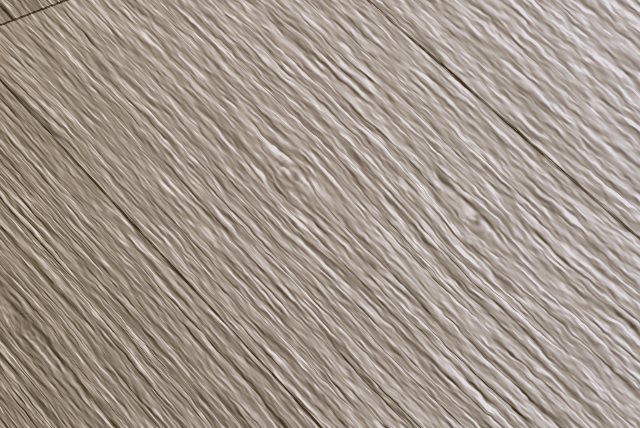
A Shadertoy shader for this texture:

```glsl
const vec3 DARK_GROOVE = vec3(0.38, 0.33, 0.27);
const vec3 MID_OAK = vec3(0.65, 0.60, 0.56);
const vec3 PALE_RIDGE = vec3(0.82, 0.79, 0.79);
const vec3 WARM_TINT = vec3(1.01, 0.995, 0.955);
const vec3 COOL_TINT = vec3(0.995, 1.0, 1.015);

const vec2 VANISHING_POINT = vec2(-4.585, 5.78);
const float FIRST_SEAM_SLOPE = 1.083;
const float PLANK_SLOPE_STEP = 0.205;
const float PLANK_WIDTH = 0.66;
const vec2 END_JOINT = vec2(0.941, 0.378);    // height at left edge, slope

const float BASE_TONE = 0.645;
const float LIGHT_FALLOFF = 0.18;
const float RIDGE_HEIGHT = 0.17;
const float FIBRE_HEIGHT = 0.19;
const float PORE_HEIGHT = 0.17;
const float GROOVE_DEPTH = 0.15;
const float FLECK_LIGHT = 0.12;
const float SEAM_DEPTH = 0.30;
const float SEAM_HALF_WIDTH = 0.0023;

// Knots: canvas position, radius, darkness of the core
const int KNOT_COUNT = 3;
const vec4 KNOTS[KNOT_COUNT] = vec4[](
    vec4(0.688, 0.586, 0.042, 0.24),
    vec4(1.113, 0.480, 0.028, 0.16),
    vec4(0.060, 0.240, 0.050, 0.03));

float hash(vec2 p) {
    return fract(sin(dot(p, vec2(127.1, 311.7))) * 43758.5453);
}

float noise(vec2 p) {
    vec2 i = floor(p), f = fract(p);
    f = f * f * (3.0 - 2.0 * f);
    return mix(mix(hash(i), hash(i + vec2(1, 0)), f.x),
               mix(hash(i + vec2(0, 1)), hash(i + vec2(1, 1)), f.x), f.y);
}

// One fibre: noise along a row, shifted so that rows do not line up
float fibre(float x, float row) {
    x += 37.0 * hash(vec2(row, 7.0));
    float i = floor(x);
    return mix(hash(vec2(i, row)), hash(vec2(i + 1.0, row)), smoothstep(0.0, 1.0, x - i));
}

float streak(vec2 grain, vec2 frequency) {
    grain *= frequency;
    float row = floor(grain.y);
    return mix(fibre(grain.x, row), fibre(grain.x, row + 1.0),
               smoothstep(0.0, 1.0, grain.y - row));
}

// Side-lit fibres: each row minus its neighbour, so broad tones cancel
float emboss(vec2 grain, vec2 frequency) {
    grain *= frequency;
    float row = floor(grain.y);
    float middle = fibre(grain.x, row + 1.0);
    return mix(fibre(grain.x, row) - middle, middle - fibre(grain.x, row + 2.0),
               smoothstep(0.0, 1.0, grain.y - row));
}

// Long thin lines where a streak field crosses its middle value
float crease(vec2 grain, vec2 frequency) {
    return 1.0 - smoothstep(0.01, 0.13, abs(streak(grain, frequency) - 0.5));
}

// Perspective floor: x runs along the planks, y counts planks across
vec2 floorSpace(vec2 p) {
    vec2 ray = p - VANISHING_POINT;
    return vec2(length(ray) - 7.0, (FIRST_SEAM_SLOPE + ray.y / ray.x) / PLANK_SLOPE_STEP);
}

float line(float d, float halfWidth) {
    return 1.0 - smoothstep(halfWidth * 0.5, halfWidth * 1.5, abs(d));
}

vec3 woodColour(float tone) {
    float low = clamp((tone - DARK_GROOVE.r) / (MID_OAK.r - DARK_GROOVE.r), -0.6, 1.0);
    float high = clamp((tone - MID_OAK.r) / (PALE_RIDGE.r - MID_OAK.r), 0.0, 1.4);
    return DARK_GROOVE + (MID_OAK - DARK_GROOVE) * low + (PALE_RIDGE - MID_OAK) * high;
}

void mainImage(out vec4 fragColor, in vec2 fragCoord) {
    vec2 p = fragCoord / iResolution.y;
    vec2 uv = fragCoord / iResolution.xy;
    vec2 plank = floorSpace(p);
    float id = floor(plank.y);
    vec2 grain = plank * vec2(1.0, PLANK_WIDTH);

    // Broad light and plank shade
    float tone = BASE_TONE + LIGHT_FALLOFF * (0.7 * uv.x + 0.3 * uv.y - 0.5);
    tone -= id < 0.0 ? 0.025 : 0.0;

    // Grain flows around each knot
    float bend = 0.0;
    for (int i = 0; i < KNOT_COUNT; i++) {
        vec2 d = grain - floorSpace(KNOTS[i].xy) * vec2(1.0, PLANK_WIDTH);
        d.x *= 0.6;
        float r2 = dot(d, d), size2 = KNOTS[i].z * KNOTS[i].z;
        bend -= 0.5 * d.y * size2 / (r2 + size2);
        float rings = sin(sqrt(r2) * 500.0 + 9.0 * noise(grain * 60.0));
        tone += 0.03 * rings * exp(-r2 / size2) - 0.03 * exp(-r2 / (0.4 * size2));
        tone -= KNOTS[i].w * exp(-r2 / (0.03 * size2));
    }
    grain.y += bend;

    // The end joint starts another board in the middle row
    float joint = (p.y - END_JOINT.x - END_JOINT.y * p.x) * 0.935;
    bool middleRow = id == 0.0;
    if (middleRow && joint > 0.0) {
        id = 5.0;
        tone -= 0.07;
    }
    grain += id * vec2(13.7, 5.3);

    // Meander from slow waves to fine wobble
    grain.y += 0.020 * (noise(grain * vec2(2.2, 4.0)) - 0.5)
             + 0.004 * (noise(grain * vec2(10.0, 25.0)) - 0.5)
             + 0.003 * (noise(grain * vec2(32.0, 70.0)) - 0.5)
             + 0.0018 * (noise(grain * vec2(75.0, 150.0)) - 0.5);

    // Ridges and long grooves with a lit edge, stronger toward the viewer
    float relief = mix(1.2, 0.8, uv.y) * mix(0.7, 1.3, noise(grain * vec2(2.0, 8.0)));
    vec2 grooveScale = vec2(3.0, 80.0);
    float groove = crease(grain + 8.3, grooveScale);
    float litEdge = crease(grain + 8.3 + vec2(0.0, 0.0035), grooveScale);
    tone += relief * RIDGE_HEIGHT * emboss(grain, vec2(3.5, 105.0));
    tone += relief * (0.10 * litEdge - GROOVE_DEPTH * groove);

    // Fibres, pores and pale flecks
    tone += 0.03 * (streak(grain, vec2(1.5, 24.0)) - 0.5);
    tone += FIBRE_HEIGHT * emboss(grain + 3.1, vec2(18.0, 165.0));
    tone += PORE_HEIGHT * emboss(grain + 5.7, vec2(45.0, 270.0));
    tone += FLECK_LIGHT * smoothstep(0.64, 0.86, streak(grain + 11.9, vec2(24.0, 230.0)));

    // Seams with a lit bevel
    float seam = (plank.y - round(plank.y)) * PLANK_WIDTH;
    tone += 0.07 * line(seam + 0.006, 0.002);
    tone -= SEAM_DEPTH * line(seam, SEAM_HALF_WIDTH);
    if (middleRow) tone -= SEAM_DEPTH * line(joint, SEAM_HALF_WIDTH);

    vec3 colour = woodColour(tone) * mix(WARM_TINT, COOL_TINT, uv.x);
    fragColor = vec4(colour, 1.0);
}
```
